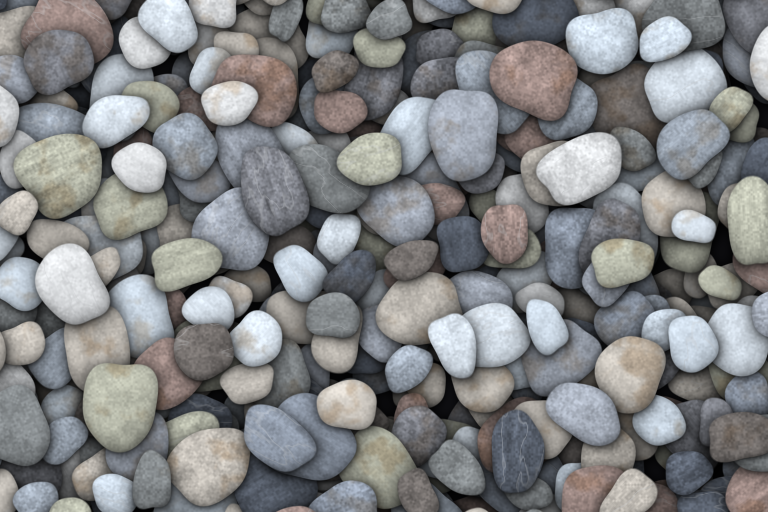
A Shadertoy shader for this texture:

```glsl
#define CELL 0.103
#define JITTER 0.72
#define LAYERS 3
#define LONG_MIN 0.043
#define LONG_MAX 0.090
#define SHADOW_REACH 0.011
#define SHADOW_DEPTH 0.62
#define MOTTLE 0.42
#define SPECKLE 0.34
#define GAP_COLOR vec3(0.09, 0.09, 0.11)
#define LIGHT_DIR vec2(-0.35, 0.94)

// Stone colours; repeats set their shares
const vec3 STONES[14] = vec3[14](
    vec3(0.85, 0.89, 0.93), vec3(0.81, 0.86, 0.91), vec3(0.87, 0.88, 0.89),
    vec3(0.62, 0.66, 0.71), vec3(0.66, 0.69, 0.74), vec3(0.57, 0.61, 0.67),
    vec3(0.82, 0.80, 0.77), vec3(0.77, 0.75, 0.72), vec3(0.72, 0.73, 0.67),
    vec3(0.49, 0.50, 0.53), vec3(0.53, 0.55, 0.56), vec3(0.63, 0.55, 0.53),
    vec3(0.36, 0.39, 0.44), vec3(0.46, 0.44, 0.43));

vec3 hash3(vec3 p) {
    p = fract(p * vec3(0.1031, 0.1030, 0.0973));
    p += dot(p, p.yxz + 33.33);
    return fract((p.xxy + p.yxx) * p.zyx);
}

float noise(vec2 p) {
    vec2 i = floor(p), f = p - i;
    f = f * f * (3.0 - 2.0 * f);
    float a = hash3(vec3(i, 5.0)).x;
    float b = hash3(vec3(i + vec2(1, 0), 5.0)).x;
    float c = hash3(vec3(i + vec2(0, 1), 5.0)).x;
    float d = hash3(vec3(i + 1.0, 5.0)).x;
    return mix(mix(a, b, f.x), mix(c, d, f.x), f.y);
}

float fbm(vec2 p) {
    float sum = 0.0, amp = 0.5;
    for (int i = 0; i < 4; i++) {
        sum += amp * noise(p);
        p = mat2(1.6, 1.2, -1.2, 1.6) * p + 7.3;
        amp *= 0.5;
    }
    return sum / 0.9375;
}

mat2 rotation(float a) {
    return mat2(cos(a), sin(a), -sin(a), cos(a));
}

// Rounded, tapered outline: 0 at the centre, 1 on the rim
float outline(vec2 q, vec3 rnd) {
    q.y *= 1.0 + 0.22 * (rnd.x - 0.5) * clamp(q.x, -2.0, 2.0);
    float power = mix(2.0, 2.9, rnd.y);
    vec2 w = pow(abs(q) + 1e-4, vec2(power));
    float a = atan(q.y, q.x + 1e-5);
    float wobble = 0.055 * cos(3.0 * a + 6.28 * rnd.z) + 0.025 * cos(5.0 * a + 19.0 * rnd.x);
    return pow(w.x + w.y, 1.0 / power) / (1.0 + wobble);
}

// Mineral surface: mottling, bands, stains, veins and fine speckle
vec3 surface(vec2 m, vec3 kind, vec3 rnd) {
    vec3 col = STONES[int(kind.x * 13.99)];
    vec2 t = m + 40.0 * rnd.xy;
    vec2 stretch = kind.y > 0.66 ? vec2(14.0, 75.0) : vec2(36.0);
    float light = smoothstep(0.5, 0.85, col.g);
    float rough = mix(0.5, 1.0, rnd.z) * mix(1.0, 0.5, light);
    float mottle = fbm(t * stretch) - 0.5;
    float speckle = noise(t * 230.0) - 0.5;
    col *= 1.0 + rough * (MOTTLE * 1.5 * mottle + SPECKLE * speckle);
    float stain = smoothstep(0.5, 0.75, fbm(t * 22.0 + 9.0)) * step(0.5, kind.z);
    col *= mix(vec3(1.0), vec3(0.86, 0.79, 0.71), stain * 0.7);
    float vein = 1.0 - smoothstep(0.0, 0.035, abs(fbm(t * vec2(9.0, 24.0)) - 0.5));
    return mix(col, vec3(0.78, 0.79, 0.80), 0.3 * vein * step(kind.z, 0.25));
}

void mainImage(out vec4 fragColor, in vec2 fragCoord) {
    vec2 p = fragCoord / iResolution.y;
    float pixel = 1.0 / iResolution.y;
    vec3 col = GAP_COLOR;

    // Four interleaved passes per layer, painted from the bottom up
    for (int pass = 0; pass < 4 * LAYERS; pass++) {
        float layer = float(pass / 4);
        vec2 parity = vec2(pass & 1, (pass >> 1) & 1);
        mat2 turn = rotation(0.5 + 1.1 * layer);
        vec2 grid = turn * p / CELL + 17.0 * layer;
        vec2 base = 2.0 * floor((grid - parity) * 0.5) + parity;

        for (int k = 0; k < 4; k++) {
            vec2 id = base + 2.0 * vec2(k & 1, k >> 1);
            vec3 place = hash3(vec3(id, layer + 3.0));
            vec3 form = hash3(vec3(id + 71.0, layer + 11.0));
            vec3 kind = hash3(vec3(id + 137.0, layer + 23.0));

            // Position, direction and proportions of one stone
            vec2 d = (grid - id - (place.xy - 0.5) * JITTER) * CELL * turn;
            mat2 spin = rotation(6.2832 * place.z);
            vec2 m = spin * d;
            float longR = mix(LONG_MIN, LONG_MAX, pow(form.x, 1.4));
            vec2 radii = longR * vec2(1.0, mix(0.62, 0.95, form.y));
            vec2 q = m / radii;
            float rim = outline(q, form.yzx);
            float dist = (rim - 1.0) * radii.y;
            float facing = dot(normalize(d + 1e-5), LIGHT_DIR);

            // Contact shadow on the stones below
            float shadow = exp(-max(dist, 0.0) / SHADOW_REACH) * smoothstep(0.05, 0.03, dist);
            col *= 1.0 - SHADOW_DEPTH * (0.85 - 0.3 * facing) * shadow;

            float cover = smoothstep(0.8 * pixel, -0.8 * pixel, dist);
            if (cover > 0.0) {
                float edge = min(rim, 1.0);
                float shade = 1.0 + 0.19 * facing * edge * edge - 0.25 * pow(edge, 6.0);
                shade *= mix(0.72, 1.0, min(0.5 * layer + 0.2, 1.0));
                vec3 stone = surface(m, kind, place) * shade;
                col = mix(col, stone, cover);
            }
        }
    }
    fragColor = vec4(clamp(col, 0.0, 1.0), 1.0);
}
```
